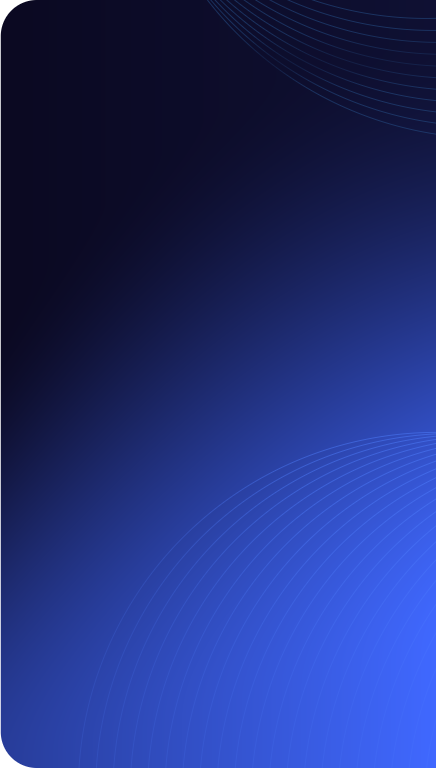
Give the GLSL for this background, as a Shadertoy shader.

```glsl
const vec3 PAPER = vec3(1.0);
const vec3 UPPER_LINE = vec3(0.14, 0.30, 0.52);
const vec3 LOWER_LINE = vec3(0.31, 0.50, 1.0);
const float RING_RADIUS = 0.466;
const float LINE_HALF_WIDTH = 0.0006;

// Box with rounded corners, negative inside
float roundedBox(vec2 p, vec2 center, vec2 halfSize, float radius) {
    vec2 q = abs(p - center) - halfSize + radius;
    return length(max(q, 0.0)) + min(max(q.x, q.y), 0.0) - radius;
}

float coverage(float distance, float pixel) {
    return clamp(0.5 - distance / pixel, 0.0, 1.0);
}

// Circles of one size, each shifted from the last by a fixed step
float ringFan(vec2 p, vec2 center, vec2 shift, int count, float pixel) {
    float ink = 0.0;
    for (int i = 0; i < count; i++) {
        float edge = abs(length(p - center - shift * float(i)) - RING_RADIUS);
        ink = max(ink, coverage(edge - LINE_HALF_WIDTH, pixel));
    }
    return ink;
}

// Light rises downwards, earlier and stronger towards the right
float lightLevel(vec2 uv) {
    float depth = 1.0 - uv.y;
    float left = 1.0 - uv.x;
    float start = mix(0.05, 0.42, left * left);
    float end = mix(1.0, 0.85, uv.x);
    float rise = smoothstep(start, end, depth);
    return mix(mix(0.13, 0.20, uv.x), mix(0.60, 1.0, uv.x), rise);
}

// Navy to bright blue
vec3 blueRamp(float level) {
    return vec3(0.01 + 0.24 * level, 0.43 * level - 0.022, level);
}

void mainImage(out vec4 fragColor, in vec2 fragCoord) {
    vec2 uv = fragCoord / iResolution.xy;
    vec2 p = fragCoord / iResolution.y;
    float pixel = 1.0 / iResolution.y;
    vec3 color = blueRamp(lightLevel(uv));

    // Upper fan, dimmer in its middle band
    float upper = ringFan(p, vec2(0.638, 1.286), vec2(-0.0083, 0.0156), 11, pixel);
    float band = smoothstep(0.0, 0.045, abs(uv.y - 0.92));
    color = mix(color, UPPER_LINE, upper * mix(0.28, 0.6, band));

    // Lower fan, brightest where the arcs gather
    float lower = ringFan(p, vec2(0.568, -0.029), vec2(0.0225, -0.0014), 21, pixel);
    float gather = smoothstep(0.05, 0.42, uv.y) * smoothstep(0.1, 0.8, uv.x);
    color = mix(color, LOWER_LINE, lower * mix(0.16, 0.5, gather));

    // Card rounded on its left side only
    float card = roundedBox(p, vec2(1.001, 0.5), vec2(1.0, 0.5), 0.047);
    fragColor = vec4(mix(PAPER, color, coverage(card, pixel)), 1.0);
}
```
